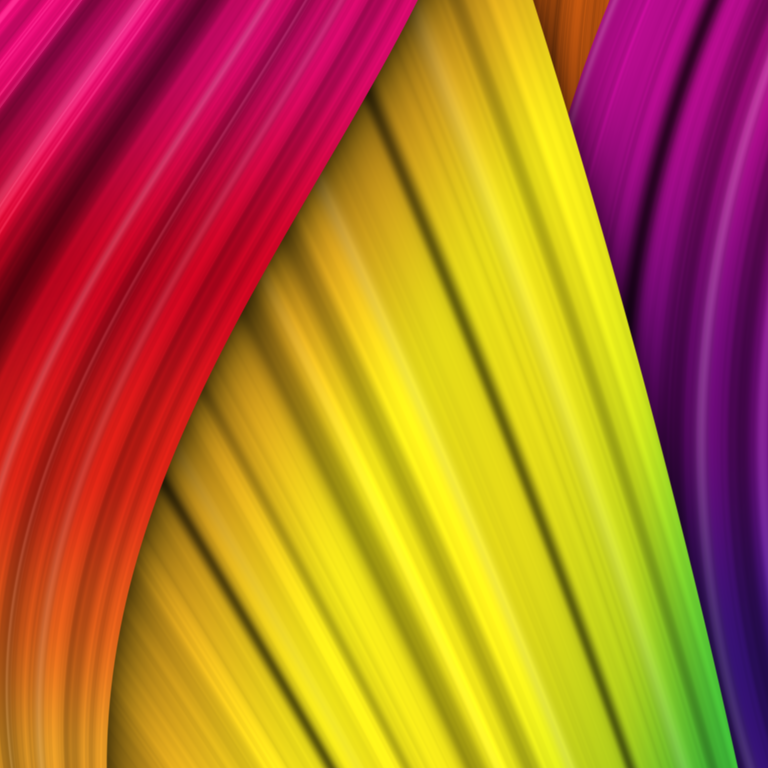
A three.js fragment shader for this background:

```glsl
// Three overlapping sheets of glossy fibres: a red band, a yellow fan and a violet fold.
// Each sheet bends space into an "across the fibres" coordinate, then 1D noise and
// soft ridges along that coordinate give grooves and sheen.
varying vec2 vUv;

float hash(float n) {
  return fract(sin(n * 127.1 + 3.7) * 4375.85);
}

float noise(float x) {
  float i = floor(x);
  float f = fract(x);
  return mix(hash(i), hash(i + 1.0), f * f * (3.0 - 2.0 * f));
}

// Layered fibre relief, roughly 0 to 1, from broad folds to fine threads
float fibres(float s, float frequency, float seed) {
  float sum = 0.0;
  float weight = 0.44;
  for (int i = 0; i < 4; i++) {
    sum += weight * noise(s * frequency + seed);
    frequency *= 2.1;
    seed += 17.3;
    weight *= 0.68;
  }
  return sum / 1.08;
}

// Soft bump centred on one fibre
float ridge(float s, float centre, float width) {
  float d = (s - centre) / width;
  return exp(-d * d);
}

// Silhouettes, as x for a given height
float redEdge(float y) {
  return 0.139 + y * y * (0.53 + 0.06 * y - 0.185 * y * y);
}

float fanEdge(float y) {
  return 0.961 - 0.22 * y - 0.047 * y * y;
}

float cover(float d) {
  return smoothstep(-0.0016, 0.0016, d);
}

// Grooves darken the dye, sheen lifts it towards a pale tint
vec3 lit(vec3 dye, float relief, float groove, float sheen) {
  vec3 c = dye * mix(0.62, 1.2, relief) * (1.0 - clamp(groove, 0.0, 0.9));
  return mix(c, dye * 0.5 + 0.5, clamp(sheen, 0.0, 1.0));
}

vec3 redBand(vec2 p) {
  float y = p.y;
  float s = (redEdge(y) - p.x) / (0.85 + 0.9 * y - 0.75 * y * y);
  vec3 dye = mix(vec3(0.98, 0.66, 0.16), vec3(0.97, 0.42, 0.11), smoothstep(0.0, 0.2, y));
  dye = mix(dye, vec3(0.94, 0.14, 0.09), smoothstep(0.14, 0.42, y));
  dye = mix(dye, vec3(0.88, 0.02, 0.14), smoothstep(0.38, 0.65, y));
  dye = mix(dye, vec3(0.92, 0.04, 0.46), smoothstep(0.62, 0.97, y));
  float relief = fibres(s, 38.0, 5.0);
  float groove = 0.55 * ridge(s, 0.28, 0.035) + 0.4 * ridge(s, 0.145, 0.014)
    + 0.45 * ridge(s, 0.42, 0.02) + 0.3 * ridge(s, 0.06, 0.008);
  float sheen = 0.45 * ridge(s, 0.195, 0.006) + 0.4 * ridge(s, 0.36, 0.010)
    + 0.3 * ridge(s, 0.10, 0.006) + 0.35 * smoothstep(0.62, 0.85, relief);
  return lit(dye, relief, groove, sheen * 0.8);
}

vec3 yellowFan(vec2 p) {
  float y = p.y;
  float edgeGap = fanEdge(y) - p.x;
  float bandGap = p.x - redEdge(y);
  float t = (edgeGap + 0.03 * (1.0 - y)) / (0.7 + 0.4 * y);
  vec3 dye = mix(vec3(0.93, 0.69, 0.12), vec3(0.99, 0.94, 0.10), smoothstep(0.04, 0.30, bandGap));
  float green = smoothstep(0.38, 0.0, edgeGap + 0.42 * y);
  dye = mix(dye, vec3(0.62, 0.85, 0.12), green);
  dye = mix(dye, vec3(0.25, 0.74, 0.22), smoothstep(0.17, 0.0, edgeGap + 0.3 * y));
  float relief = fibres(t, 21.0, 41.0);
  float groove = 0.6 * ridge(t, 0.243, 0.012) + 0.33 * ridge(t, 0.43, 0.022)
    + 0.35 * ridge(t, 0.54, 0.026) + 0.25 * ridge(t, 0.09, 0.012)
    + 0.28 * ridge(t, 0.66, 0.012) + 0.6 * ridge(t, 0.80, 0.013);
  float sheen = 0.4 * ridge(t, 0.355, 0.012) + 0.35 * ridge(t, 0.145, 0.014)
    + 0.2 * ridge(t, 0.49, 0.010) + 0.2 * ridge(t, 0.75, 0.012);
  vec3 c = lit(dye, 0.3 + 0.6 * relief, groove, sheen * 0.7);
  // Shadow cast by the red band
  float shade = exp(-max(bandGap, 0.0) / 0.045);
  return c * (1.0 - 0.62 * shade);
}

vec3 violetFold(vec2 p) {
  float y = p.y;
  float u = p.x - 0.908 - 0.36 * (y - 0.42) * (y - 0.42);
  vec3 dye = mix(vec3(0.27, 0.09, 0.60), vec3(0.48, 0.04, 0.53), smoothstep(0.1, 0.5, y));
  dye = mix(dye, vec3(0.78, 0.05, 0.60), smoothstep(0.45, 0.95, y));
  float relief = fibres(u, 34.0, 73.0);
  float groove = 0.75 * ridge(u, -0.10, 0.014) + 0.4 * ridge(u, -0.03, 0.018)
    + 0.4 * ridge(u, 0.055, 0.018);
  float sheen = 0.45 * ridge(u, 0.005, 0.008) + 0.4 * ridge(u, -0.228, 0.005)
    + 0.25 * ridge(u, 0.085, 0.008);
  vec3 violet = lit(dye, relief, groove, sheen * 0.8);
  // Orange sheet showing behind the fold
  vec3 orange = lit(vec3(0.90, 0.40, 0.07), fibres(u + 0.3 * y, 60.0, 9.0), 0.1, 0.0);
  vec3 c = mix(orange, violet, cover(u + 0.235));
  float shade = exp(-max(p.x - fanEdge(y), 0.0) / 0.03);
  return c * (1.0 - 0.45 * shade);
}

void main() {
  vec3 color = mix(yellowFan(vUv), violetFold(vUv), cover(vUv.x - fanEdge(vUv.y)));
  color = mix(color, redBand(vUv), cover(redEdge(vUv.y) - vUv.x));
  gl_FragColor = vec4(clamp(color, 0.0, 1.0), 1.0);
}
```
